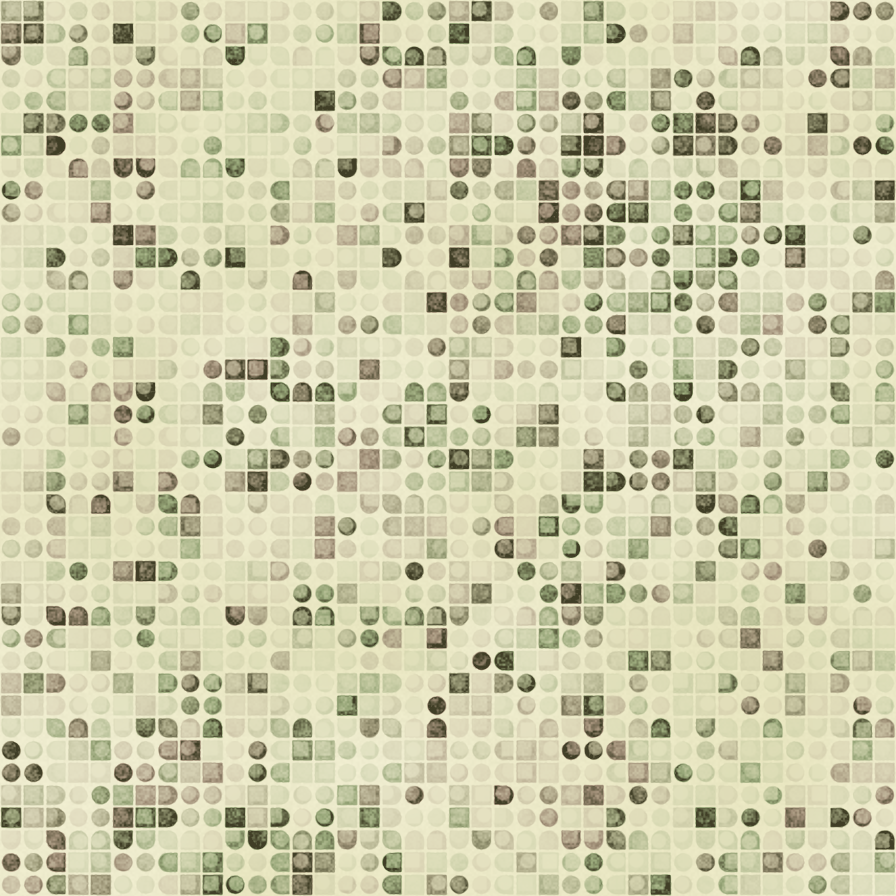
This pattern is drawn by a three.js fragment shader. Its source:

```glsl
varying vec2 vUv;

const float TILES = 40.0;
const float CHECK = 2.5;       // tiles per checker square of round and square corners
const vec3 PAPER = vec3(0.925, 0.915, 0.785);
const vec3 GREEN = vec3(0.59, 0.65, 0.47);
const vec3 TAN = vec3(0.63, 0.56, 0.47);
const vec3 OLIVE = vec3(0.25, 0.245, 0.15);

float hash(vec2 p) {
  vec3 q = fract(p.xyx * 0.1031);
  q += dot(q, q.yzx + 33.33);
  return fract((q.x + q.y) * q.z);
}

float noise(vec2 p) {
  vec2 i = floor(p);
  vec2 f = fract(p);
  f = f * f * (3.0 - 2.0 * f);
  float low = mix(hash(i), hash(i + vec2(1.0, 0.0)), f.x);
  float high = mix(hash(i + vec2(0.0, 1.0)), hash(i + 1.0), f.x);
  return mix(low, high, f.y);
}

float roundedBox(vec2 p, float halfSize, float radius) {
  vec2 q = abs(p) - halfSize + radius;
  return length(max(q, 0.0)) + min(max(q.x, q.y), 0.0) - radius;
}

float coverage(float dist, float softness) {
  return 1.0 - smoothstep(-softness, softness, dist);
}

// 1 where a tile corner lies in a round checker square, else 0
float cornerRound(vec2 tile, vec2 corner) {
  vec2 square = floor((tile + 0.5 + 0.25 * corner) / CHECK);
  return 1.0 - mod(square.x + square.y, 2.0);
}

// Sum of the round corners: direction in xy, count in z
vec3 roundSide(vec2 tile) {
  vec3 side = vec3(0.0);
  for (float y = -1.0; y < 2.0; y += 2.0) {
    for (float x = -1.0; x < 2.0; x += 2.0) {
      side += vec3(x, y, 1.0) * cornerRound(tile, vec2(x, y));
    }
  }
  return side;
}

float tileInk(vec2 tile) {
  float patches = 0.6 * noise(tile * 0.16 + 7.0) + 0.4 * noise(tile * 0.43 + 31.0);
  float power = mix(5.2, 1.4, smoothstep(0.15, 0.85, patches));
  return 0.10 + 1.0 * pow(hash(tile + 3.0), power);
}

// Lighter face set off centre, leaving a shaded rim
float faceMask(vec2 p, vec2 tile, vec3 side) {
  float flip = hash(tile + 91.0) < 0.25 ? -1.0 : 1.0;
  vec2 shift = vec2(-0.09 * flip, 0.09) * mix(0.5, 1.3, hash(tile + 57.0));
  shift -= 0.07 * side.xy;
  float radius = hash(tile + 143.0) < 0.55 ? 0.33 : 0.09;
  return coverage(roundedBox(p - shift, 0.33, radius), 0.06);
}

vec3 inkColour(vec3 paper, vec3 tint, float ink) {
  vec3 light = mix(paper, tint, clamp(2.0 * ink, 0.0, 1.0));
  return mix(light, OLIVE, clamp(2.0 * ink - 1.0, 0.0, 1.0));
}

void main() {
  vec2 grid = vUv * TILES;
  vec2 tile = floor(grid);
  vec2 p = fract(grid) - 0.5;
  float grain = 0.6 * noise(vUv * 430.0) + 0.4 * noise(vUv * 210.0 + 50.0);

  // Mottled paper
  float mottle = noise(vUv * 7.0 + 11.0) - 0.5;
  vec3 paper = PAPER + mottle * vec3(0.03, 0.03, 0.07) + 0.03 * (grain - 0.5);

  // Tile outline
  vec3 side = roundSide(tile);
  float isRound = cornerRound(tile, vec2(p.x < 0.0 ? -1.0 : 1.0, p.y < 0.0 ? -1.0 : 1.0));
  float halfSize = 0.445 - 0.01 * side.z;
  float outline = roundedBox(p, halfSize, mix(0.05, halfSize, isRound));
  float shape = coverage(outline + 0.05 * (grain - 0.5), 0.05);

  // Ink strength with face and grain
  float lift = mix(0.15, 0.58, hash(tile + 211.0));
  float ink = tileInk(tile) * (1.0 - lift * faceMask(p, tile, side));
  ink *= 1.0 + 0.85 * (grain - 0.5);
  ink *= 1.0 + 0.12 * smoothstep(-0.08, 0.0, outline);

  float hue = 0.55 * hash(tile + 307.0) + 0.45 * noise(tile * 0.2 + 71.0);
  vec3 tint = mix(GREEN, TAN, smoothstep(0.25, 0.75, hue));
  gl_FragColor = vec4(inkColour(paper, tint, ink * shape), 1.0);
}
```
